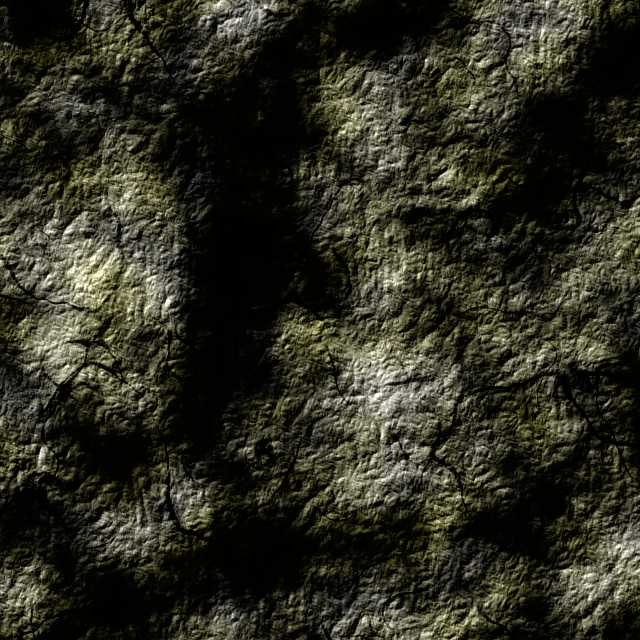
Write a WebGL 1 fragment shader that draws this texture.

```glsl
precision highp float;
// Rough, weathered olive rock: broad lit patches fading into black shadow.
// Layered gradient noise sets the patches, a crumbly height field is lit from
// the upper left for relief, and thin broken cracks are cut along noise contours.

uniform vec2 u_resolution;

const mat2 OCTAVE_TURN = mat2(1.6, 1.2, -1.2, 1.6);
const vec2 LIGHT_DIR = vec2(-0.6, 0.8);

// Sine-free hash: a random vector in [-1, 1] for each lattice cell
vec2 hash2(vec2 cell) {
  vec3 q = fract(cell.xyx * vec3(0.1031, 0.1030, 0.0973));
  q += dot(q, q.yzx + 33.33);
  return fract((q.xx + q.yz) * q.zy) * 2.0 - 1.0;
}

float gradientNoise(vec2 p) {
  vec2 cell = floor(p);
  vec2 f = fract(p);
  vec2 s = f * f * f * (f * (f * 6.0 - 15.0) + 10.0);
  float a = dot(hash2(cell), f);
  float b = dot(hash2(cell + vec2(1.0, 0.0)), f - vec2(1.0, 0.0));
  float c = dot(hash2(cell + vec2(0.0, 1.0)), f - vec2(0.0, 1.0));
  float d = dot(hash2(cell + 1.0), f - 1.0);
  return mix(mix(a, b, s.x), mix(c, d, s.x), s.y);
}

// Soft cloudy layering, used for the light and dark patches
float fbm(vec2 p, float gain) {
  float sum = 0.0;
  float amp = 1.0;
  for (int i = 0; i < 6; i++) {
    sum += amp * gradientNoise(p);
    p = OCTAVE_TURN * p + 17.3;
    amp *= gain;
  }
  return sum;
}

// Rounded lumps with sharp creases between them
float lumps(vec2 p, float gain) {
  float sum = 0.0;
  float amp = 1.0;
  for (int i = 0; i < 4; i++) {
    sum += amp * abs(gradientNoise(p));
    p = OCTAVE_TURN * p + 9.7;
    amp *= gain;
  }
  return sum;
}

// Height of the stone: lumps plus faint upright scratches
float rockHeight(vec2 p, float scratchDepth) {
  return lumps(p * 26.0 + 40.0, 0.56)
       + scratchDepth * gradientNoise(p * vec2(110.0, 14.0) + 80.0);
}

// Slope towards the light, scaled to a spread of about one
float relief(vec2 p, float scratchDepth, float reach) {
  vec2 stepToLight = LIGHT_DIR * reach;
  float rise = rockHeight(p - stepToLight, scratchDepth)
             - rockHeight(p + stepToLight, scratchDepth);
  return rise / (2.0 * reach * 36.0);
}

// Thin line along a noise contour, broken up by a second noise
float crack(vec2 p, float scale, float width) {
  float contour = abs(gradientNoise(p * scale + 5.0)) / scale;
  float line = 1.0 - smoothstep(width * 0.3, width, contour);
  return line * smoothstep(-0.05, 0.12, gradientNoise(p * scale * 0.9 + 61.0));
}

// Olive ramp: blue lags behind red and green by a limited amount
vec3 stoneColor(float tone, float oliveness) {
  float blueLag = 0.12 * oliveness * (1.0 - exp(-5.0 * tone));
  return vec3(tone, tone * 0.99, max(tone - blueLag, 0.0));
}

void main() {
  vec2 p = gl_FragCoord.xy / min(u_resolution.x, u_resolution.y);

  // Bend the domain so that edges wander
  vec2 bend = vec2(gradientNoise(p * 13.0 + 3.0), gradientNoise(p * 13.0 + 29.0));
  vec2 warped = p + 0.02 * bend;

  // Broad patches
  float patchTone = 0.13 + 0.95 * fbm(warped * 4.0 + 12.0, 0.6);

  // Lit relief, stronger on the bright patches
  float scratchDepth = 0.24 * smoothstep(0.0, 0.25, gradientNoise(p * 6.0 + 90.0));
  float bump = relief(p + 0.008 * bend, scratchDepth, 0.0015);
  float bumpStrength = 0.05 + 0.22 * smoothstep(-0.25, 0.35, patchTone);
  float tone = patchTone + bumpStrength * bump;

  // Cracks at two sizes
  vec2 jagged = warped + 0.006 * vec2(gradientNoise(p * 45.0), gradientNoise(p * 45.0 + 50.0));
  float cracks = max(crack(jagged, 5.0, 0.003), 0.8 * crack(jagged + 3.7, 9.0, 0.002));
  tone -= 0.38 * cracks;

  // Soft toe into black, then colour with greyer and greener areas
  tone = 0.5 * (tone + sqrt(tone * tone + 0.0036));
  float oliveness = 1.0 + 1.6 * gradientNoise(p * 9.0 + 70.0);
  gl_FragColor = vec4(clamp(stoneColor(tone, oliveness), 0.0, 1.0), 1.0);
}
```
